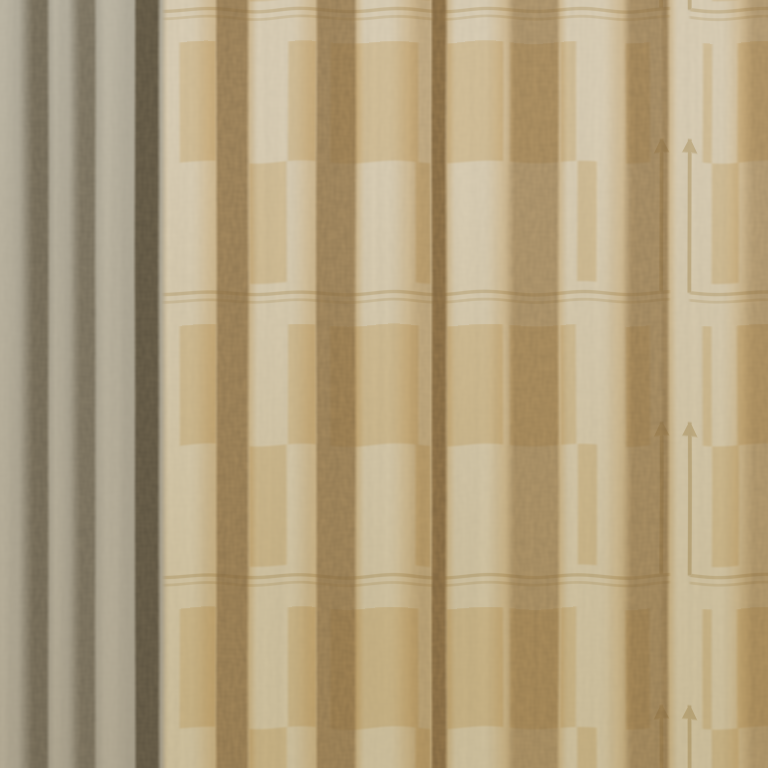
A WebGL 2 fragment shader for this pattern:

```glsl
#version 300 es
precision highp float;

uniform vec2 u_resolution;
out vec4 fragColor;

const float PERIOD = 0.3685;      // height of one woven repeat
const float FIRST_ROW = 0.0547;   // distance of the first row from the top
const float SEAM = 0.213;         // where the grey cloth meets the cream

// Fold shadows: left edge, right edge, depth, left softness
const vec4 FOLDS[11] = vec4[11](
  vec4(0.034, 0.063, 0.70, 0.012), vec4(0.097, 0.124, 0.62, 0.010),
  vec4(0.176, 0.207, 0.96, 0.003), vec4(0.282, 0.323, 0.68, 0.003),
  vec4(0.412, 0.463, 0.64, 0.003), vec4(0.562, 0.581, 0.90, 0.003),
  vec4(0.664, 0.727, 0.46, 0.008), vec4(0.816, 0.870, 0.54, 0.008),
  vec4(0.855, 0.870, 0.64, 0.010), vec4(0.972, 1.020, 0.36, 0.012),
  vec4(0.540, 0.561, 0.20, 0.010));

// Woven blocks, left and right edges, in the upper and lower rows
const vec2 UPPER_BLOCKS[9] = vec2[9](
  vec2(0.234, 0.281), vec2(0.375, 0.411), vec2(0.430, 0.545),
  vec2(0.582, 0.655), vec2(0.664, 0.727), vec2(0.730, 0.750),
  vec2(0.815, 0.846), vec2(0.915, 0.927), vec2(0.960, 1.020));
const vec2 LOWER_BLOCKS[4] = vec2[4](
  vec2(0.325, 0.373), vec2(0.752, 0.777),
  vec2(0.927, 0.962), vec2(0.541, 0.560));

float band(float x, float a, float b, float softA, float softB) {
  return smoothstep(a - softA, a + softA, x)
       * (1.0 - smoothstep(b - softB, b + softB, x));
}

float stroke(float d, float halfWidth) {
  return 1.0 - smoothstep(halfWidth, halfWidth + 0.002, abs(d));
}

vec2 randomGradient(vec2 cell) {
  vec3 q = fract(cell.xyx * vec3(0.1031, 0.1030, 0.0973));
  q += dot(q, q.yzx + 33.33);
  float angle = 6.2832 * fract((q.x + q.y) * q.z);
  return vec2(cos(angle), sin(angle));
}

float gradientNoise(vec2 p) {
  vec2 i = floor(p), f = fract(p);
  vec2 u = f * f * f * (f * (f * 6.0 - 15.0) + 10.0);
  vec2 e = vec2(1.0, 0.0);
  float a = dot(randomGradient(i), f);
  float b = dot(randomGradient(i + e.xy), f - e.xy);
  float c = dot(randomGradient(i + e.yx), f - e.yx);
  float d = dot(randomGradient(i + e.xx), f - e.xx);
  return mix(mix(a, b, u.x), mix(c, d, u.x), u.y);
}

// x: shadow depth, y: warm turn of the cloth before each shadow
vec2 foldShade(float x) {
  vec2 shade = vec2(0.0);
  for (int i = 0; i < 11; i++) {
    vec4 f = FOLDS[i];
    float turn = smoothstep(f.x - 0.035, f.x, x) * (1.0 - smoothstep(f.y, f.y + 0.014, x));
    shade = max(shade, vec2(f.z * band(x, f.x, f.y, f.w, 0.0035), turn));
  }
  return shade;
}

float wovenBlocks(float x, float row) {
  float upper = 0.0, lower = 0.0;
  for (int i = 0; i < 9; i++)
    upper = max(upper, band(x, UPPER_BLOCKS[i].x, UPPER_BLOCKS[i].y, 0.003, 0.003));
  for (int i = 0; i < 4; i++)
    lower = max(lower, band(x, LOWER_BLOCKS[i].x, LOWER_BLOCKS[i].y, 0.003, 0.003));
  return upper * band(row, 0.0, 0.424, 0.006, 0.006)
       + lower * band(row, 0.424, 0.850, 0.006, 0.006);
}

// Upright stem with a pointed head; y runs downward from the tip
float arrow(vec2 p, float len) {
  float stem = stroke(p.x, 0.0015) * band(p.y, 0.0, len, 0.002, 0.002);
  float head = stroke(p.x, p.y * 0.5) * band(p.y, 0.0, 0.018, 0.002, 0.002);
  return max(stem, head);
}

float wovenLines(float x, float row) {
  float y = row * PERIOD;
  float rails = max(stroke(y - 0.327, 0.0012), 0.7 * stroke(y - 0.337, 0.0008));
  rails *= 1.0 - band(x, 0.872, 0.898, 0.003, 0.003);
  float arrows = max(arrow(vec2(x - 0.861, y - 0.1275), 0.2),
                     arrow(vec2(x - 0.898, y - 0.1275), 0.2));
  return max(0.75 * rails, arrows);
}

void main() {
  vec2 uv = gl_FragCoord.xy / u_resolution;

  // Cloth sways a little along its length
  float x = uv.x + 0.0012 * gradientNoise(vec2(uv.x * 9.0, uv.y * 4.0));
  float sag = 0.002 * sin(uv.x * 52.0) + 0.0015 * gradientNoise(uv * 14.0);
  float row = fract((1.0 - uv.y - FIRST_ROW + sag) / PERIOD);
  vec2 shade = foldShade(x);

  // Cream cloth with its woven pattern
  vec3 cream = mix(vec3(0.79, 0.735, 0.60), vec3(0.835, 0.79, 0.695), smoothstep(0.0, 0.95, uv.y));
  cream *= mix(vec3(1.0), vec3(0.96, 0.91, 0.82), shade.y);
  cream *= mix(vec3(1.0), vec3(0.965, 0.925, 0.84), wovenBlocks(x, row));
  cream *= mix(vec3(1.0), vec3(0.90, 0.86, 0.76), wovenLines(x, row));
  cream = mix(cream, vec3(0.52, 0.41, 0.25), shade.x);

  // Plain grey cloth
  vec3 grey = mix(vec3(0.69, 0.655, 0.57), vec3(0.73, 0.705, 0.635), uv.y);
  grey *= 1.0 - 0.07 * shade.y;
  grey = mix(grey, vec3(0.385, 0.345, 0.265), shade.x);

  vec3 color = mix(grey, cream, smoothstep(SEAM - 0.004, SEAM + 0.006, x));

  // Fine nap, stronger inside the shadows
  float nap = gradientNoise(uv * vec2(190.0, 70.0)) + 0.6 * gradientNoise(uv * vec2(70.0, 230.0));
  float streak = gradientNoise(vec2(uv.x * 120.0, uv.y * 2.0));
  color *= 1.0 + nap * (0.012 + 0.06 * shade.x) + 0.02 * streak;

  fragColor = vec4(color, 1.0);
}
```
